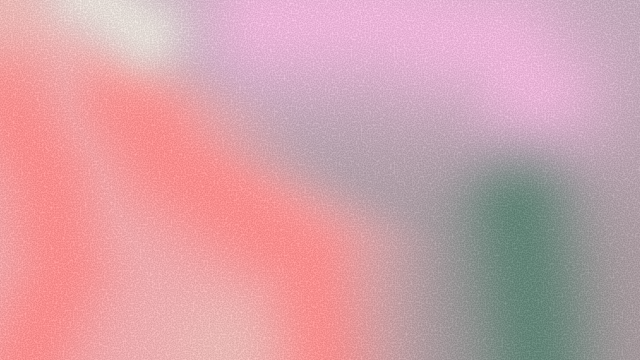
This background is drawn by a Shadertoy shader. Its source:

```glsl
// Soft grainy gradient: coral folds, an orchid haze and a dark green glow.

const vec3 GREY   = vec3(0.67, 0.61, 0.63);
const vec3 MAUVE  = vec3(0.76, 0.67, 0.73);
const vec3 ORCHID = vec3(0.93, 0.715, 0.855);
const vec3 GREEN  = vec3(0.40, 0.53, 0.48);
const vec3 PINK   = vec3(0.935, 0.68, 0.695);
const vec3 CORAL  = vec3(0.98, 0.56, 0.56);
const vec3 CREAM  = vec3(0.91, 0.89, 0.86);
const vec3 BLUSH  = vec3(0.92, 0.74, 0.72);

float segmentDistance(vec2 p, vec2 a, vec2 b) {
    vec2 ab = b - a;
    float t = clamp(dot(p - a, ab) / dot(ab, ab), 0.0, 1.0);
    return length(p - a - ab * t);
}

float glow(float distance, float radius) {
    float d = distance / radius;
    return exp(-d * d);
}

// Gaussian glow around a path of four points
float pathGlow(vec2 p, vec2 path[4], float radius) {
    float nearest = 1e3;
    for (int i = 0; i < 3; i++) {
        nearest = min(nearest, segmentDistance(p, path[i], path[i + 1]));
    }
    return glow(nearest, radius);
}

vec2 hash22(vec2 cell) {
    vec3 h = fract(cell.xyx * vec3(0.1031, 0.1030, 0.0973));
    h += dot(h, h.yzx + 33.33);
    return fract((h.xx + h.yz) * h.zy);
}

// Cellular noise: distance to the nearest scattered point
float cellularNoise(vec2 p) {
    vec2 cell = floor(p);
    float nearest = 2.0;
    for (int y = -1; y <= 1; y++) {
        for (int x = -1; x <= 1; x++) {
            vec2 neighbour = cell + vec2(x, y);
            nearest = min(nearest, length(neighbour + hash22(neighbour) - p));
        }
    }
    return nearest;
}

// Horizontal position of the soft right edge of the warm area
float warmEdge(float y) {
    return 1.07 - 0.38 * smoothstep(0.3, 0.65, y) - 0.5 * smoothstep(0.6, 1.05, y);
}

void mainImage(out vec4 fragColor, in vec2 fragCoord) {
    vec2 p = fragCoord / iResolution.y;
    p.x *= 1.7778 * iResolution.y / iResolution.x;

    // Cool backdrop
    vec3 color = mix(GREY, MAUVE, smoothstep(0.1, 1.0, p.y));
    vec2 haze[4] = vec2[4](vec2(0.75, 0.95), vec2(1.05, 0.95), vec2(1.38, 0.88), vec2(1.48, 0.74));
    color = mix(color, ORCHID, pathGlow(p, haze, 0.22));
    vec2 stem[4] = vec2[4](vec2(1.44, 0.40), vec2(1.46, 0.25), vec2(1.48, 0.1), vec2(1.50, -0.1));
    color = mix(color, GREEN, pathGlow(p, stem, 0.175));

    // Warm area with two coral folds
    vec2 leftFold[4] = vec2[4](vec2(0.0, 0.76), vec2(0.13, 0.5), vec2(0.17, 0.25), vec2(0.08, 0.0));
    vec2 rightFold[4] = vec2[4](vec2(0.36, 0.72), vec2(0.47, 0.55), vec2(0.85, 0.27), vec2(0.90, 0.0));
    float folds = max(pathGlow(p, leftFold, 0.15), pathGlow(p, rightFold, 0.17));
    vec3 warm = mix(PINK, CORAL, folds);
    warm = mix(warm, BLUSH, 0.8 * glow(length(p - vec2(0.62, 0.02)), 0.16));
    warm = mix(warm, BLUSH, 0.8 * glow(length(p - vec2(0.0, 1.05)), 0.22));
    float edge = warmEdge(p.y);
    color = mix(color, warm, 1.0 - smoothstep(edge - 0.2, edge + 0.2, p.x));

    // Pale light on the upper rim
    float rim = segmentDistance(p, vec2(0.24, 1.02), vec2(0.40, 0.91));
    color = mix(color, CREAM, 0.9 * glow(rim, 0.125));

    // Fine grain
    color += 0.12 * (cellularNoise(p * 210.0) - 0.5);
    fragColor = vec4(clamp(color, 0.0, 1.0), 1.0);
}
```
